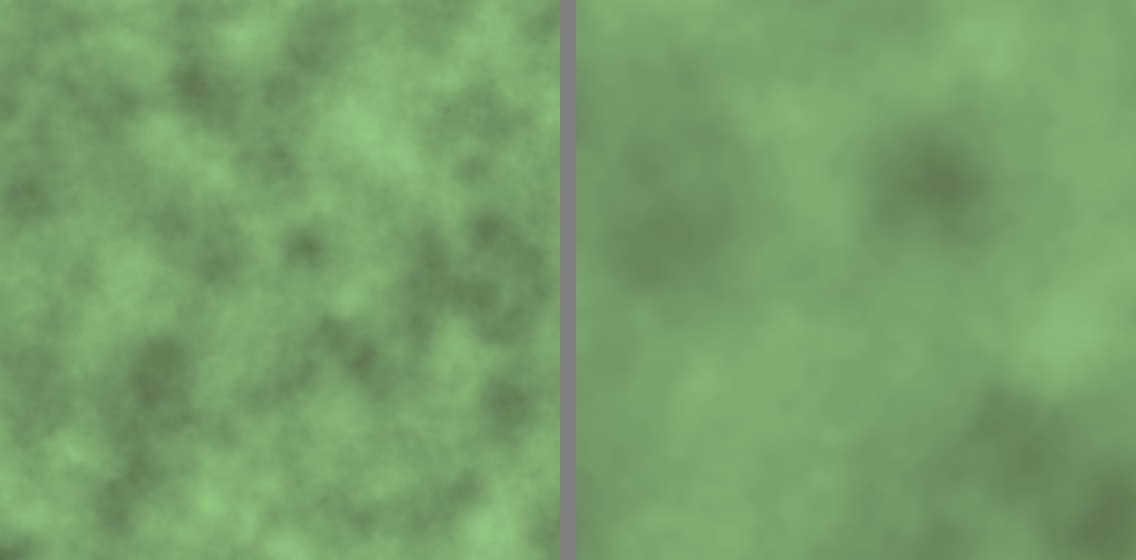
Left, the full canvas; right, a detail of the centre.
This texture is drawn by a WebGL 2 fragment shader. Its source:

```glsl
#version 300 es
precision highp float;
precision highp int;

uniform vec2 u_resolution;
out vec4 fragColor;

const float BASE_CELLS = 9.0;   // largest blotches across the canvas
const int   OCTAVES    = 5;
const float GAIN       = 0.52;
const float LACUNARITY = 2.0;
const float TURN       = 0.65;  // rotation between octaves, in radians
const vec3  SHADE_DARK  = vec3(0.341, 0.409, 0.300);
const vec3  SHADE_LIGHT = vec3(0.600, 0.839, 0.529);

// Integer hash of a lattice cell and a seed, mapped to 0..1
float hashCell(ivec2 cell, int seed) {
    uint h = uint(cell.x) * 1597334677u ^ uint(cell.y) * 3812015801u;
    h ^= uint(seed + 1) * 2654435769u;
    h = (h ^ (h >> 16)) * 2146121005u;
    h = (h ^ (h >> 15)) * 2221713035u;
    h ^= h >> 16;
    return float(h >> 8) / 16777216.0;
}

// Smoothly interpolated lattice noise
float valueNoise(vec2 p, int seed) {
    ivec2 cell = ivec2(floor(p));
    vec2 f = fract(p);
    vec2 blend = f * f * (3.0 - 2.0 * f);
    float bottom = mix(hashCell(cell, seed), hashCell(cell + ivec2(1, 0), seed), blend.x);
    float top = mix(hashCell(cell + ivec2(0, 1), seed), hashCell(cell + ivec2(1, 1), seed), blend.x);
    return mix(bottom, top, blend.y);
}

// Octave sum, normalised to 0..1; turning each octave hides the lattice
float cloudNoise(vec2 p) {
    mat2 turn = mat2(cos(TURN), sin(TURN), -sin(TURN), cos(TURN));
    float sum = 0.0;
    float total = 0.0;
    float amplitude = 1.0;
    for (int octave = 0; octave < OCTAVES; octave++) {
        p = turn * p;
        sum += amplitude * valueNoise(p, octave);
        total += amplitude;
        amplitude *= GAIN;
        p *= LACUNARITY;
    }
    return sum / total;
}

void main() {
    vec2 uv = gl_FragCoord.xy / u_resolution.y;
    float density = cloudNoise(uv * BASE_CELLS);
    fragColor = vec4(mix(SHADE_DARK, SHADE_LIGHT, density), 1.0);
}
```
